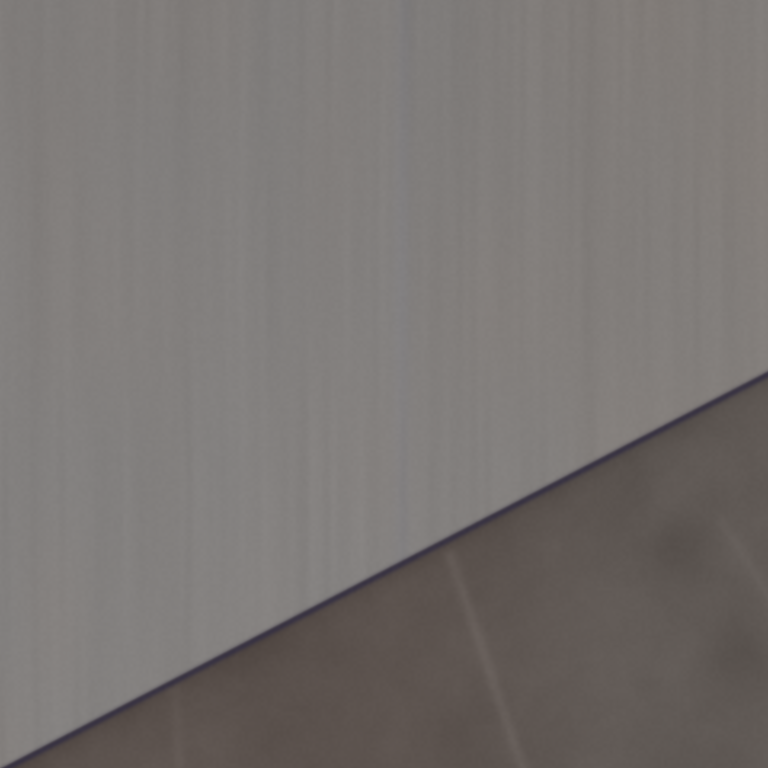
This texture is drawn by a WebGL 2 fragment shader. Its source:

```glsl
#version 300 es
precision highp float;
// A pale wood-grain panel whose slanted dark edge lies above a mottled stone floor.
uniform vec2 u_resolution;
out vec4 fragColor;

const vec3 PANEL = vec3(0.508, 0.494, 0.486);
const vec3 STONE = vec3(0.362, 0.336, 0.320);
const vec3 EDGE_INK = vec3(0.215, 0.195, 0.260);
const float EDGE_SLOPE = 0.5175;
const float EDGE_BASE = -0.0035;

float hash(vec2 p) {
    vec3 q = fract(vec3(p.xyx) * 0.1031);
    q += dot(q, q.yzx + 33.33);
    return fract((q.x + q.y) * q.z);
}

float noise(vec2 p) {
    vec2 cell = floor(p), f = fract(p);
    f = f * f * (3.0 - 2.0 * f);
    return mix(mix(hash(cell), hash(cell + vec2(1, 0)), f.x),
               mix(hash(cell + vec2(0, 1)), hash(cell + vec2(1, 1)), f.x), f.y);
}

// Layered noise centred on zero.
float fbm(vec2 p) {
    float sum = 0.0, amp = 0.5;
    for (int i = 0; i < 4; i++) {
        sum += amp * (noise(p) - 0.5);
        p = p * 2.03 + 17.3;
        amp *= 0.5;
    }
    return sum;
}

// Soft round spot, one at its centre.
float spot(vec2 p, vec2 centre, vec2 radius) {
    vec2 d = (p - centre) / radius;
    return exp(-dot(d, d));
}

// Soft line between two points.
float seam(vec2 p, vec2 a, vec2 b, float width) {
    vec2 ab = b - a;
    float t = clamp(dot(p - a, ab) / dot(ab, ab), 0.0, 1.0);
    float d = length(p - a - ab * t) / width;
    return exp(-d * d);
}

// Soft vertical streak.
float streak(float x, float centre, float width) {
    float d = (x - centre) / width;
    return exp(-d * d);
}

vec3 panelColor(vec2 p) {
    float x = p.x + 0.006 * (noise(vec2(p.x * 5.0, p.y * 3.0)) - 0.5);
    float grain = 0.022 * fbm(vec2(x * 26.0, p.y * 1.3));
    grain += 0.014 * (noise(vec2(x * 110.0, p.y * 3.0)) - 0.5);
    grain -= 0.010 * streak(x, 0.241, 0.012) + 0.008 * streak(x, 0.396, 0.008);
    grain -= 0.009 * streak(x, 0.768, 0.010) + 0.007 * streak(x, 0.050, 0.010);
    float light = 0.022 * (0.55 - p.y) + 0.008 * spot(p, vec2(0.42, 0.45), vec2(0.25, 0.5));
    vec3 tint = vec3(0.006, 0.0, -0.006) * smoothstep(0.4, 1.0, p.x);
    tint += vec3(-0.006, -0.002, 0.009) * streak(x, 0.525, 0.010);
    tint += vec3(-0.006, 0.0, 0.004) * (noise(vec2(x * 14.0, p.y * 5.0)) - 0.3);
    return PANEL + grain + light + tint;
}

vec3 stoneColor(vec2 p, float depth) {
    float mottle = 0.045 * fbm(p * 8.0) + 0.025 * fbm(p * 25.0 + 9.0);
    float light = 0.020 * smoothstep(0.5, 0.95, p.x) - 0.008;
    // Stains and cloudy patches
    light -= 0.035 * spot(p, vec2(0.885, 0.285), vec2(0.045, 0.035));
    light -= 0.020 * spot(p, vec2(0.830, 0.360), vec2(0.025, 0.050));
    light -= 0.035 * spot(p, vec2(0.965, 0.140), vec2(0.055, 0.050));
    light += 0.018 * spot(p, vec2(0.820, 0.170), vec2(0.090, 0.080));
    light -= 0.014 * spot(p, vec2(0.370, 0.110), vec2(0.110, 0.070));
    // Tile seams
    light += 0.036 * seam(p, vec2(0.586, 0.277), vec2(0.684, -0.01), 0.008);
    light += 0.018 * seam(p, vec2(0.228, 0.10), vec2(0.235, -0.01), 0.008);
    light += 0.016 * seam(p, vec2(0.940, 0.32), vec2(1.01, 0.21), 0.008);
    // Shade cast by the panel
    light -= 0.060 * exp(-depth / 0.022);
    vec3 warmth = vec3(0.008, -0.002, -0.004) * (1.0 - smoothstep(0.45, 0.9, p.x));
    return STONE + mottle + light + warmth;
}

void main() {
    vec2 p = gl_FragCoord.xy / u_resolution;
    float pixel = 1.0 / u_resolution.y;

    // Signed distance to the slanted edge, positive on the panel
    float side = (p.y - EDGE_SLOPE * p.x - EDGE_BASE) / length(vec2(EDGE_SLOPE, 1.0));
    float blur = max(0.0028, pixel);

    vec3 color = mix(stoneColor(p, max(-side, 0.0)), panelColor(p),
                     smoothstep(-blur, blur, side - 0.001));

    // Dark bluish rim along the edge
    float rim = (side + 0.0015) / 0.0045;
    color = mix(color, EDGE_INK, 0.92 * exp(-rim * rim));

    // Fine sensor-like speckle
    color += 0.010 * (noise(p * 240.0) - 0.5);
    fragColor = vec4(color, 1.0);
}
```
